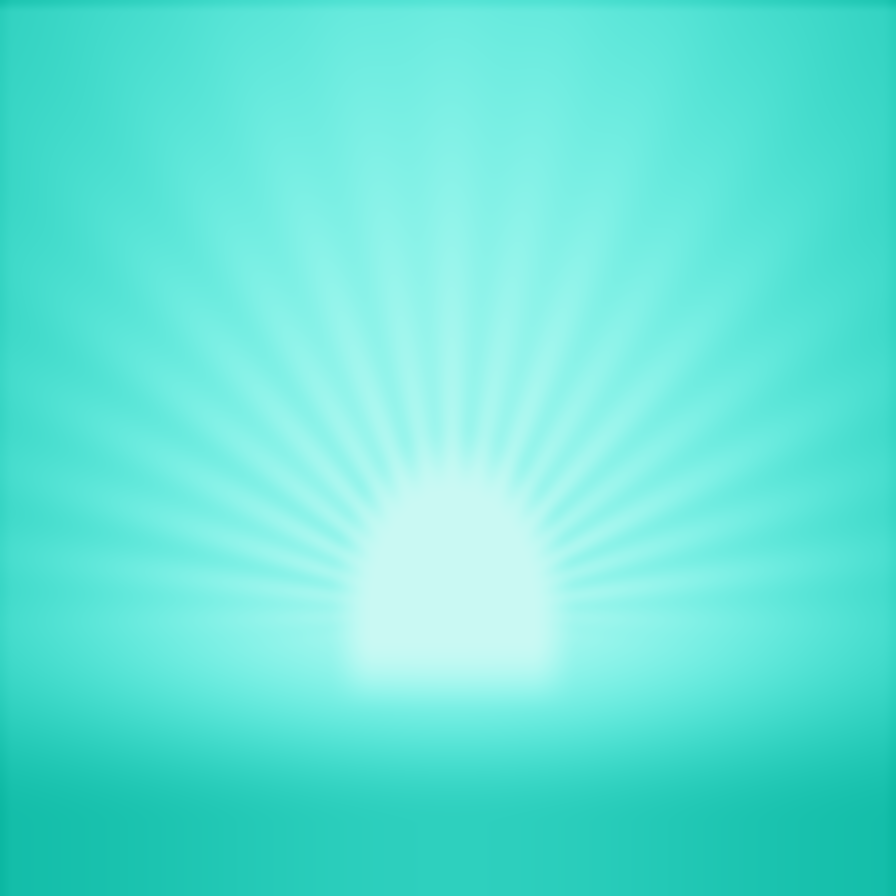
A Shadertoy shader for this background:

```glsl
// A soft turquoise sunburst: a pale dome rests on a blurred horizon and fans
// out faint rays. One brightness value is built up from a wide halo, rays,
// dome and floor, then turned into colour by a smooth ramp.

// Brightness 0..1 to deep teal .. pale mint
vec3 mintRamp(float light) {
    float shade = 1.0 - light;
    float cube = shade * shade * shade;
    return vec3(light, 0.98 - 0.30 * cube, 0.97 - 0.06 * shade - 0.32 * cube);
}

// Signed strength of the rays around the sun, fading with distance
float rays(vec2 d) {
    float angle = atan(d.x, d.y);
    float dist = length(d);
    float wave = cos(angle * 35.0) + 0.25 * cos(angle * 17.0 + 0.8);
    float fade = exp(-5.5 * dist * dist) * smoothstep(0.06, 0.17, dist);
    return wave * fade * smoothstep(-0.05, 0.06, d.y);
}

// Pale dome with a rounded top, straight sides and a blurred foot
float dome(vec2 d) {
    float r = length(vec2(d.x, max(d.y, 0.0)) / vec2(0.12, 0.18));
    return (1.0 - smoothstep(0.72, 1.18, r)) * smoothstep(-0.115, -0.025, d.y);
}

void mainImage(out vec4 fragColor, in vec2 fragCoord) {
    vec2 uv = fragCoord / iResolution.xy;
    vec2 d = uv - vec2(0.505, 0.316);

    // Wide halo, taller than it is broad
    float light = 0.12 + 0.56 * exp(-5.4 * d.x * d.x - 1.4 * d.y * d.y);
    light += 0.05 * rays(d);

    // Darker floor below the horizon
    float ground = 0.06 + 0.12 * exp(-8.0 * d.x * d.x);
    light = mix(ground, light, smoothstep(0.08, 0.31, uv.y));

    light = mix(light, 0.79, dome(d));

    // Thin shaded rim at the top and sides
    float side = min(uv.x, 1.0 - uv.x);
    light -= 0.08 * smoothstep(0.985, 1.0, uv.y);
    light -= 0.03 * (1.0 - smoothstep(0.0, 0.015, side));

    fragColor = vec4(mintRamp(clamp(light, 0.0, 1.0)), 1.0);
}
```
